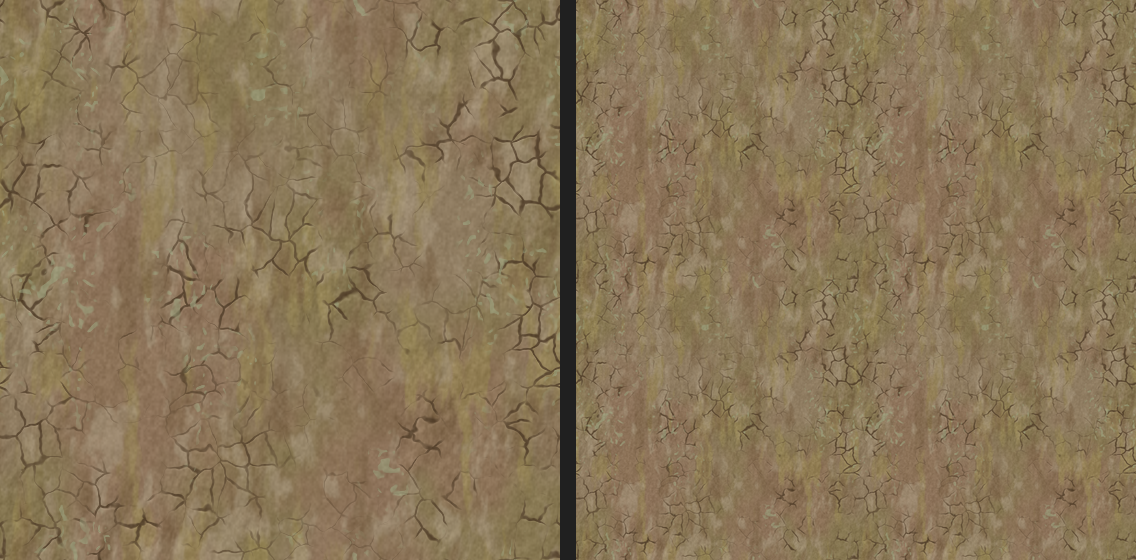
Left, the tile; right, the same tile 2 across and 2 down.
Give the GLSL for this texture, as a three.js fragment shader.

```glsl
// Weathered tree bark: mottled brown, olive and rosy patches with vertical streaks,
// embossed relief, broken dark cracks along warped cell borders, and pale lichen.
// All noise lattices wrap at whole counts, so the square tiles.
varying vec2 vUv;

float hash(vec2 p) {
  return fract(sin(dot(p, vec2(127.1, 311.7))) * 43758.5453);
}

// Value noise with "cells" lattice cells across the tile
float noise(vec2 uv, vec2 cells, float seed) {
  vec2 p = uv * cells;
  vec2 i = floor(p);
  vec2 f = p - i;
  f = f * f * (3.0 - 2.0 * f);
  vec2 a = mod(i, cells) + seed;
  vec2 b = mod(i + 1.0, cells) + seed;
  return mix(mix(hash(a), hash(vec2(b.x, a.y)), f.x),
             mix(hash(vec2(a.x, b.y)), hash(b), f.x), f.y);
}

float fbm(vec2 uv, vec2 cells, float seed) {
  float sum = 0.0;
  float amp = 0.533;
  for (int k = 0; k < 4; k++) {
    sum += amp * noise(uv, cells, seed);
    cells *= 2.0;
    amp *= 0.5;
    seed += 17.3;
  }
  return sum;
}

// Vector from uv to the jittered centre of a wrapped cell
vec2 toCentre(vec2 uv, vec2 cell, vec2 cells) {
  vec2 id = mod(cell, cells);
  vec2 jitter = vec2(hash(id + 5.7), hash(id + 41.2));
  return (cell + jitter) / cells - uv;
}

// Distance to the nearest border between plates, in canvas units
float plateBorder(vec2 uv, vec2 cells) {
  vec2 base = floor(uv * cells);
  vec2 nearest = vec2(9.0);
  for (int y = -1; y <= 1; y++)
    for (int x = -1; x <= 1; x++) {
      vec2 c = toCentre(uv, base + vec2(x, y), cells);
      if (dot(c, c) < dot(nearest, nearest)) nearest = c;
    }
  float border = 1.0;
  for (int y = -2; y <= 2; y++)
    for (int x = -2; x <= 2; x++) {
      vec2 c = toCentre(uv, base + vec2(x, y), cells);
      vec2 gap = c - nearest;
      if (dot(gap, gap) > 1e-7)
        border = min(border, dot(0.5 * (c + nearest), normalize(gap)));
    }
  return border;
}

float barkHeight(vec2 uv) {
  return fbm(uv, vec2(30.0, 13.0), 3.0) + 0.4 * fbm(uv, vec2(44.0, 30.0), 61.0);
}

void main() {
  // Ragged warp shared by streaks and cracks
  vec2 warp = vec2(fbm(vUv, vec2(14.0, 18.0), 7.0), fbm(vUv, vec2(16.0, 14.0), 29.0)) - 0.5;
  vec2 uv = vUv + warp * vec2(0.045, 0.06);

  // Broad patches of colour
  float olive = smoothstep(0.40, 0.66, fbm(vUv, vec2(5.0, 3.0), 11.0));
  float rosy = smoothstep(0.46, 0.70, fbm(vUv, vec2(6.0, 4.0), 83.0));
  float rough = smoothstep(0.36, 0.62, fbm(vUv, vec2(5.0, 4.0), 47.0));
  vec3 color = mix(vec3(0.560, 0.485, 0.378), vec3(0.525, 0.465, 0.318), olive);
  color = mix(color, vec3(0.555, 0.440, 0.348), 0.75 * rosy);

  // Vertical streaks: yellowish growth, pale worn ridges, brown furrows
  vec2 grainUv = vUv + warp * vec2(0.025, 0.04);
  float yellow = smoothstep(0.54, 0.74, fbm(grainUv, vec2(30.0, 6.0), 19.0));
  float pale = smoothstep(0.52, 0.74, fbm(grainUv, vec2(34.0, 15.0), 37.0));
  float furrow = smoothstep(0.54, 0.78, fbm(grainUv, vec2(26.0, 8.0), 71.0));
  color = mix(color, vec3(0.590, 0.525, 0.325), 0.65 * yellow);
  color = mix(color, vec3(0.635, 0.570, 0.470), 0.65 * pale);
  color = mix(color, vec3(0.470, 0.375, 0.262), 0.60 * furrow);

  // Relief lit from the upper left, stronger on rough bark
  float slope = barkHeight(vUv) - barkHeight(vUv + vec2(-0.0012, 0.0026));
  color += vec3(1.0, 0.98, 0.92) * slope * mix(0.25, 0.58, rough);

  // Broken cracks with a lit lip just below them
  float gate = smoothstep(0.42, 0.66, fbm(vUv, vec2(22.0, 15.0), 53.0));
  float strength = gate * mix(0.35, 1.0, rough);
  vec2 plates = vec2(27.0, 17.0);
  float width = 0.0004 + 0.0024 * strength;
  float crack = 1.0 - smoothstep(width * 0.3, width + 0.0014, plateBorder(uv, plates));
  float lip = 1.0 - smoothstep(0.0, 0.0035, plateBorder(uv + vec2(0.0, 0.004), plates));
  color += 0.045 * lip * strength * (1.0 - crack);
  color = mix(color, vec3(0.315, 0.240, 0.160), 0.85 * crack * strength);

  // Small greenish lichen flecks in scattered colonies
  float colony = smoothstep(0.52, 0.68, fbm(vUv, vec2(14.0, 6.0), 97.0));
  float fleck = smoothstep(0.70, 0.88, noise(uv, vec2(120.0, 90.0), 13.0));
  color = mix(color, vec3(0.610, 0.640, 0.500), 0.60 * colony * fleck);

  // Fine grain
  float grain = noise(vUv, vec2(256.0, 230.0), 23.0) + noise(vUv, vec2(150.0, 110.0), 31.0) - 1.0;
  color += 0.040 * grain;

  gl_FragColor = vec4(color, 1.0);
}
```
